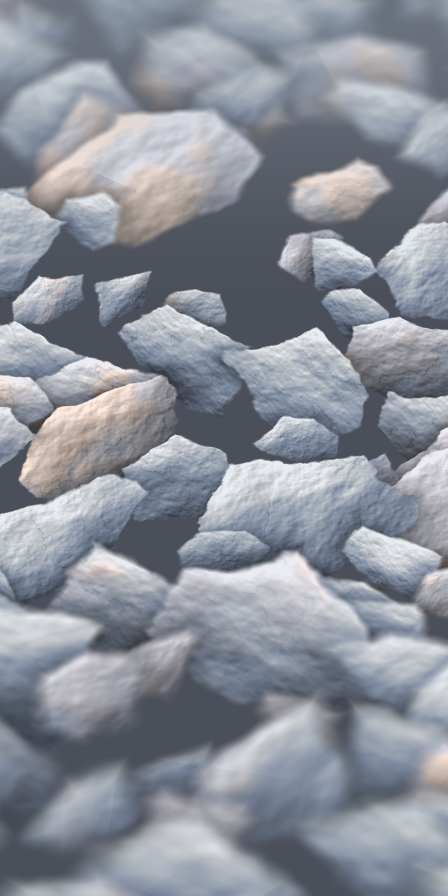
Give the GLSL for this texture, as a Shadertoy shader.

```glsl
// Heap of pale broken rocks under cool light, with a shallow depth of field.

const int   ROWS        = 28;      // rows of rocks, front to back
const float ROW_STEP    = 0.09;    // distance between rows, in canvas widths
const float NEAR_WIDTH  = 0.50;    // rock spacing at the bottom
const float FAR_WIDTH   = 0.32;    // rock spacing at the top
const float FLATNESS    = 0.62;    // rock height over rock width
const float SHARP_BLUR  = 0.003;
const float NEAR_BLUR   = 0.032;
const float FAR_BLUR    = 0.028;
const float BASE_LIGHT  = 0.67;
const float FACET_LIGHT = 0.17;
const float RIM_LIGHT   = 0.16;
const float BUMP_LIGHT  = 2.4;
const float OCCLUSION   = 0.36;
const vec3  COOL_TINT   = vec3(0.90, 1.00, 1.16);
const vec3  PALE_TINT   = vec3(0.98, 1.00, 1.02);
const vec3  GREY_TINT   = vec3(1.00, 0.99, 1.03);
const vec3  TAN_TINT    = vec3(1.12, 0.99, 0.90);
const vec3  GAP_COLOR   = vec3(0.29, 0.31, 0.35);
const vec3  HAZE_COLOR  = vec3(0.61, 0.65, 0.70);

float hash(vec2 p) {
    vec3 q = fract(vec3(p.xyx) * 0.1031);
    q += dot(q, q.yzx + 33.33);
    return fract((q.x + q.y) * q.z);
}

float noise(vec2 p) {
    vec2 i = floor(p), f = fract(p);
    f = f * f * (3.0 - 2.0 * f);
    return mix(mix(hash(i), hash(i + vec2(1, 0)), f.x),
               mix(hash(i + vec2(0, 1)), hash(i + vec2(1, 1)), f.x), f.y);
}

mat2 rotation(float a) {
    return mat2(cos(a), sin(a), -sin(a), cos(a));
}

// Signed layered noise; blur fades out the fine layers
float fbm(vec2 p, float blur) {
    float sum = 0.0, amp = 0.5, freq = 3.0;
    for (int i = 0; i < 6; i++) {
        float fade = freq * blur * 1.6;
        sum += amp * exp(-fade * fade) * (noise(p * freq) - 0.5);
        p = rotation(0.6) * p + 7.3;
        freq *= 2.05;
        amp *= 0.55;
    }
    return sum;
}

float blurAt(float y) {
    return SHARP_BLUR + NEAR_BLUR * (1.0 - smoothstep(0.1, 0.85, y))
                      + FAR_BLUR * smoothstep(1.35, 1.95, y);
}

// Blended facet normal in xy, depth inside the outline in z
vec3 facets(vec2 q, vec2 seed, float soft) {
    vec2 tilt = vec2(hash(seed + 3.1), hash(seed + 4.7)) - 0.5;
    float weight = exp(-(0.3 - 0.4 * dot(q, tilt)) / soft);
    vec2 normal = tilt * weight;
    float inside = 9.0;
    for (int k = 0; k < 7; k++) {
        vec2 s = seed + float(k) * 5.3;
        float angle = 6.2832 * (float(k) + 0.8 * hash(s)) / 7.0;
        vec2 dir = vec2(cos(angle), sin(angle));
        float h = mix(0.55, 0.95, hash(s + 1.7)) - dot(q, dir);
        float w = exp(-max(h, -0.3) / soft);
        normal += dir * w;
        weight += w;
        inside = min(inside, h);
    }
    return vec3(normal / weight, inside);
}

vec3 rockColor(float light, float warmth, float stain) {
    vec3 tint = mix(COOL_TINT, PALE_TINT, smoothstep(0.45, 0.82, light));
    tint = mix(tint, GREY_TINT, warmth);
    tint = mix(tint, TAN_TINT, 0.7 * smoothstep(0.10, 0.26, stain) * warmth);
    return tint * light;
}

void mainImage(out vec4 fragColor, in vec2 fragCoord) {
    vec2 p = fragCoord / iResolution.x;
    vec3 color = vec3(0.0);
    float clear = 1.0, open = 1.0;
    float patches = fbm(p * 0.8 + 40.0, 0.04);

    for (int i = 0; i < ROWS; i++) {
        if (clear < 0.01) break;
        float row = float(i), y = row * ROW_STEP - 0.15;
        float width = mix(NEAR_WIDTH, FAR_WIDTH, clamp(y * 0.5, 0.0, 1.0));
        float shift = hash(vec2(row, 91.0)) * 5.0;
        float cell = floor(p.x / width + shift);

        for (int j = -1; j <= 1; j++) {
            // Place, size and tilt of one rock
            vec2 id = vec2(cell + float(j) + 50.0, row * 3.0 + 11.0);
            float pick = hash(id + 0.5);
            float size = width * mix(0.26, 0.80, pick * sqrt(pick));
            vec2 center = vec2((id.x - 50.0 - shift + 0.15 + 0.7 * hash(id + 8.2)) * width,
                               y + ROW_STEP * (hash(id + 6.4) - 0.5));
            vec2 q = rotation((hash(id + 2.9) - 0.5) * 1.1) * (p - center) / size;
            q.y /= FLATNESS;
            if (max(abs(q.x), abs(q.y)) > 1.6) continue;

            // Ragged outline and facets
            float blur = blurAt(center.y);
            vec2 grain = q * vec2(0.30, 0.30 * FLATNESS * 1.4) * sqrt(width * size) * 5.0 + id * 1.37;
            float rough = fbm(grain, blur);
            vec2 warped = q + 0.42 * vec2(rough, fbm(grain + 19.0, blur));
            vec3 facet = facets(warped, id, 0.07 + 0.8 * blur / size);
            float dist = -facet.z * size * 0.75;
            float cover = 1.0 - smoothstep(-blur, blur, dist);

            // Light from above, rim glow, bumps and cracks
            if (cover > 0.002) {
                float bump = rough - fbm(grain + vec2(-0.005, 0.014), blur);
                float rim = exp(-max(facet.z, 0.0) / 0.07) * max(facet.y, 0.0);
                float crack = (1.0 - smoothstep(0.0, 0.012, abs(rough - 0.05))) * exp(-blur * 120.0);
                float light = BASE_LIGHT + FACET_LIGHT * facet.y - 0.05 * facet.x
                            + RIM_LIGHT * rim + BUMP_LIGHT * bump - 0.12 * crack
                            + 0.07 * q.y + 0.25 * patches + 0.10 * (hash(id + 5.8) - 0.5);
                light = clamp(light * open, 0.24, 0.93);
                float warmth = smoothstep(0.45, 0.95, hash(id + 7.7) + 0.8 * rough);
                color += clear * cover * rockColor(light, warmth, rough + patches);
                clear *= 1.0 - cover;
            }
            // Shade cast on the rocks behind
            open *= 1.0 - OCCLUSION * exp(-max(dist, 0.0) / (0.025 + blur * 0.5));
            open = max(open, 0.45);
        }
    }
    color += clear * GAP_COLOR;
    color = mix(color, HAZE_COLOR, 0.4 * smoothstep(1.3, 2.0, p.y));
    fragColor = vec4(color, 1.0);
}
```
